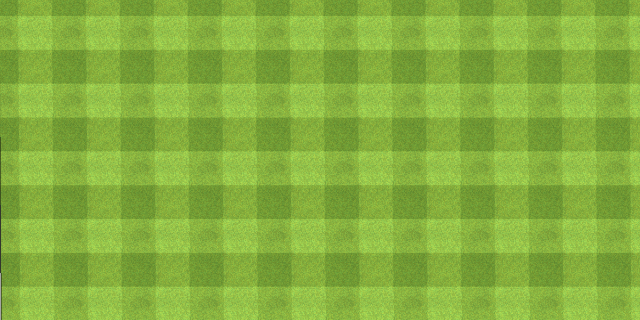
Reproduce this texture procedurally as a Shadertoy shader.

```glsl
// Mown lawn: dark and light mowing bands cross at right angles to form a plaid.
// Turf tiles with wrapped noise hold the blades, patches and wear; each row of
// tiles sits a little further right than the row above, baring the left border.

// Layout, in units of the canvas height
const vec2 PERIOD = vec2(0.2122, 0.2115);  // one dark plus one light band
const vec2 ORIGIN = vec2(0.1675, 0.104);   // lower left corner of a dark square
const float SEAM_Y = 0.148;                // a seam between rows of tiles
const float ROW_STEP = 0.0015;             // sideways step per row of tiles

// Turf colours by band crossing
const vec3 BOTH_DARK  = vec3(0.445, 0.605, 0.202);
const vec3 ROW_DARK   = vec3(0.522, 0.680, 0.234);
const vec3 COL_DARK   = vec3(0.544, 0.712, 0.254);
const vec3 BOTH_LIGHT = vec3(0.600, 0.782, 0.296);

// Border left of the lawn
const vec3 BORDER_COLOR = vec3(0.08, 0.10, 0.05);
const vec3 OUTSIDE_COLOR = vec3(1.0);
const float BORDER_WIDTH = 0.0028;
const float LAWN_START = 0.0032;           // left end of the row above SEAM_Y

// Texture, with noise cells counted per repeat
const vec2 BLADE_CELLS = vec2(80.0, 76.0);
const vec2 TUFT_CELLS  = vec2(27.0, 25.0);
const vec2 PATCH_CELLS = vec2(6.0, 5.0);
const float BLADE_CONTRAST = 0.19;
const float TUFT_CONTRAST  = 0.06;
const float PATCH_CONTRAST = 0.06;
const float HUE_CONTRAST   = 0.15;
const float EDGE_RAGGED    = 0.012;

// Wear, placed within a repeat
const vec2 WORN_CENTER = vec2(0.27, 0.75);
const float WORN_RADIUS = 0.12;
const float WORN_DEPTH  = 0.06;
const float STRIP_WIDTH = 0.10;            // half width of the worn strip
const float STRIP_DEPTH = 0.03;

float hash(vec2 p, float seed) {
    vec3 q = fract(vec3(p.xyx + seed) * 0.1031);
    q += dot(q, q.yzx + 33.33);
    return fract((q.x + q.y) * q.z);
}

// Value noise centred on zero that wraps once per repeat
float tileNoise(vec2 tile, vec2 cells, float seed) {
    vec2 p = tile * cells;
    vec2 i = floor(p);
    vec2 f = p - i;
    f = f * f * (3.0 - 2.0 * f);
    vec2 a = mod(i, cells);
    vec2 b = mod(i + 1.0, cells);
    float low  = mix(hash(a, seed), hash(vec2(b.x, a.y), seed), f.x);
    float high = mix(hash(vec2(a.x, b.y), seed), hash(b, seed), f.x);
    return mix(low, high, f.y) - 0.5;
}

// Coverage of the dark half of each repeat, on both axes
vec2 darkBands(vec2 tile, vec2 softness) {
    vec2 inside = 0.25 - abs(fract(tile + 0.25) - 0.5);
    return smoothstep(-softness, softness, inside);
}

// Brightness lost in the worn spot and along the strip through the light row
float wear(vec2 tile) {
    vec2 offset = fract(tile) - WORN_CENTER;
    vec2 spot = offset / WORN_RADIUS;
    float strip = offset.y / STRIP_WIDTH;
    return WORN_DEPTH * exp(-dot(spot, spot)) + STRIP_DEPTH * exp(-strip * strip);
}

void mainImage(out vec4 fragColor, in vec2 fragCoord) {
    vec2 p = fragCoord / iResolution.y;
    float pixel = 1.0 / iResolution.y;
    float row = floor((p.y - SEAM_Y) / PERIOD.y);
    float rowShift = -ROW_STEP * row;
    vec2 tile = (p - ORIGIN - vec2(rowShift, 0.0)) / PERIOD;

    // Crossing bands with slightly uneven edges
    vec2 ragged = vec2(tileNoise(tile, TUFT_CELLS, 11.0),
                       0.5 * tileNoise(tile, TUFT_CELLS, 23.0));
    vec2 dark = darkBands(tile + EDGE_RAGGED * ragged, 0.75 * pixel / PERIOD);
    vec3 color = mix(mix(BOTH_LIGHT, COL_DARK, dark.x),
                     mix(ROW_DARK, BOTH_DARK, dark.x), dark.y);

    // Blades, tufts, patches and wear vary the brightness
    float shade = 1.0 - wear(tile)
        + BLADE_CONTRAST * tileNoise(tile, BLADE_CELLS, 37.0)
        + TUFT_CONTRAST * tileNoise(tile, TUFT_CELLS, 53.0)
        + PATCH_CONTRAST * tileNoise(tile, PATCH_CELLS, 71.0);

    // Blades lean towards straw yellow or cool green
    float hue = HUE_CONTRAST * tileNoise(tile, BLADE_CELLS, 89.0);
    color *= shade * (1.0 + hue * vec3(1.0, 0.0, -1.0));

    // Bared border, covered by pixel share on each side of its edges
    float lawnEdge = LAWN_START + rowShift;
    float lawn = clamp((p.x - lawnEdge) / pixel + 0.5, 0.0, 1.0);
    float border = clamp((p.x - lawnEdge + BORDER_WIDTH) / pixel + 0.5, 0.0, 1.0);
    color = mix(mix(OUTSIDE_COLOR, BORDER_COLOR, border), color, lawn);

    fragColor = vec4(clamp(color, 0.0, 1.0), 1.0);
}
```
